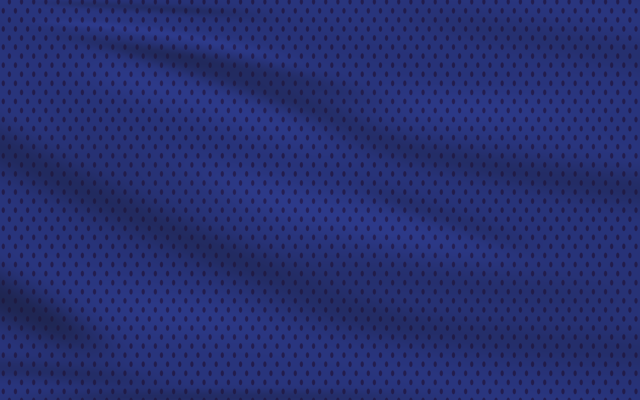
This texture is drawn by a Shadertoy shader. Its source:

```glsl
// Blue perforated jersey cloth: two interleaved lattices of upright oval holes
// lie over soft diagonal drapery. Each fold is a bent Gaussian band whose width
// grows along its length; layered sines add broad, gentle unevenness.

const vec3 CLOTH = vec3(0.168, 0.218, 0.520);
const vec3 HOLE = vec3(0.142, 0.110, 0.305);
const vec3 SHADOW = vec3(0.085, 0.095, 0.170);
const vec2 REPEATS = vec2(52.6, 22.07);      // hole columns and row pairs
const vec2 LATTICE_SHIFT = vec2(0.27, 0.474);
const vec2 HOLE_RADIUS = vec2(0.0040, 0.0069);

// Approximate signed distance to an ellipse centred at the origin.
float ellipse(vec2 p, vec2 radius) {
    float k = length(p / radius);
    return (k - 1.0) * k / max(length(p / (radius * radius)), 1e-4);
}

// Coverage by the nearest hole; cell is the size of one repeat.
float holes(vec2 lattice, vec2 cell, float pixel) {
    vec2 even = (fract(lattice + 0.5) - 0.5) * cell;
    vec2 odd = (fract(lattice) - 0.5) * cell;
    float d = min(ellipse(even, HOLE_RADIUS), ellipse(odd, HOLE_RADIUS));
    return 1.0 - smoothstep(-0.8 * pixel, 0.8 * pixel, d);
}

// Band from a to b, bowed by bend, its half width running between widths.
float fold(vec2 p, vec2 a, vec2 b, float bend, vec2 widths) {
    float t = (p.x - a.x) / (b.x - a.x);
    float s = clamp(t, 0.0, 1.0);
    float centre = mix(a.y, b.y, s) + bend * s * (1.0 - s);
    float d = (p.y - centre) / mix(widths.x, widths.y, s);
    float ends = smoothstep(0.0, 0.3, t) * (1.0 - smoothstep(0.6, 1.0, t));
    return ends * exp(-d * d);
}

// Soft round patch.
float patchGlow(vec2 p, vec2 centre, vec2 size) {
    vec2 d = (p - centre) / size;
    return exp(-dot(d, d));
}

// Darkness gathered in the valleys of the drapery.
float valleys(vec2 p) {
    float v = 0.0;
    // long upper crease, narrow at the left and spreading to the right
    v += 0.32 * fold(p, vec2(0.04, 0.927), vec2(1.15, 0.560), 0.225, vec2(0.010, 0.055));
    v += 0.27 * fold(p, vec2(0.75, 0.690), vec2(2.10, 0.490), -0.16, vec2(0.035, 0.065));
    v += 0.22 * fold(p, vec2(0.25, 0.900), vec2(1.08, 0.710), 0.06, vec2(0.012, 0.035));
    // long lower crease
    v += 0.34 * fold(p, vec2(-0.45, 0.900), vec2(1.15, 0.160), -0.29, vec2(0.075, 0.050));
    v += 0.20 * fold(p, vec2(0.50, 0.270), vec2(2.20, 0.070), -0.10, vec2(0.045, 0.060));
    // thin crease along the top
    v += 0.26 * fold(p, vec2(0.02, 0.995), vec2(0.75, 0.950), 0.03, vec2(0.008, 0.016));
    // short and faint dips
    v += 0.17 * fold(p, vec2(0.85, 0.550), vec2(1.42, 0.350), 0.0, vec2(0.025, 0.030));
    v += 0.17 * fold(p, vec2(0.55, 0.380), vec2(1.90, 0.270), -0.16, vec2(0.050, 0.070));
    v += 0.12 * fold(p, vec2(0.05, 0.720), vec2(0.75, 0.440), -0.06, vec2(0.060, 0.050));
    v += 0.15 * fold(p, vec2(0.85, 0.980), vec2(2.10, 0.770), 0.03, vec2(0.040, 0.060));
    // gathered cloth in the lower left corner
    v += 0.50 * fold(p, vec2(-0.25, 0.410), vec2(0.35, 0.110), -0.12, vec2(0.090, 0.040));
    v += 0.25 * fold(p, vec2(-0.30, 0.110), vec2(0.50, 0.035), 0.0, vec2(0.030, 0.025));
    v += 0.28 * fold(p, vec2(-0.10, 0.000), vec2(1.25, 0.000), 0.03, vec2(0.018, 0.018));
    return v;
}

// Light caught on the raised parts between creases.
float ridges(vec2 p) {
    float r = 0.0;
    r += 0.10 * fold(p, vec2(0.00, 0.948), vec2(0.85, 0.810), 0.14, vec2(0.007, 0.020));
    r += 0.09 * fold(p, vec2(0.10, 0.860), vec2(0.95, 0.600), 0.05, vec2(0.040, 0.070));
    r += 0.09 * fold(p, vec2(0.30, 0.590), vec2(1.40, 0.320), 0.04, vec2(0.070, 0.050));
    r += 0.08 * patchGlow(p, vec2(1.25, 0.735), vec2(0.32, 0.055));
    r += 0.06 * patchGlow(p, vec2(0.45, 0.210), vec2(0.35, 0.070));
    return r;
}

// Broad tonal drift from sines running across the slope of the folds.
float drift(vec2 p) {
    float across = p.y + 0.35 * p.x;
    return 0.016 * sin(19.0 * across + 1.4 * sin(2.6 * p.x))
         + 0.010 * sin(37.0 * across - 3.0 * p.x + 1.0);
}

void mainImage(out vec4 fragColor, in vec2 fragCoord) {
    vec2 uv = fragCoord / iResolution.xy;
    float aspect = iResolution.x / iResolution.y;
    vec2 p = vec2(uv.x * 1.6, uv.y);
    vec2 cell = vec2(1.6, 1.0) / REPEATS;
    float pixel = max(1.6 / aspect, 1.0) / iResolution.y;

    float shade = clamp(valleys(p), 0.0, 0.75);
    float light = 0.93 + ridges(p) + drift(p);

    // holes keep a little more of their tone inside the folds
    float hole = holes(uv * REPEATS - LATTICE_SHIFT, cell, pixel);
    vec3 cloth = mix(CLOTH * light, SHADOW, shade);
    vec3 opening = mix(HOLE * light, SHADOW, 0.6 * shade);
    fragColor = vec4(mix(cloth, opening, 0.92 * hole), 1.0);
}
```
